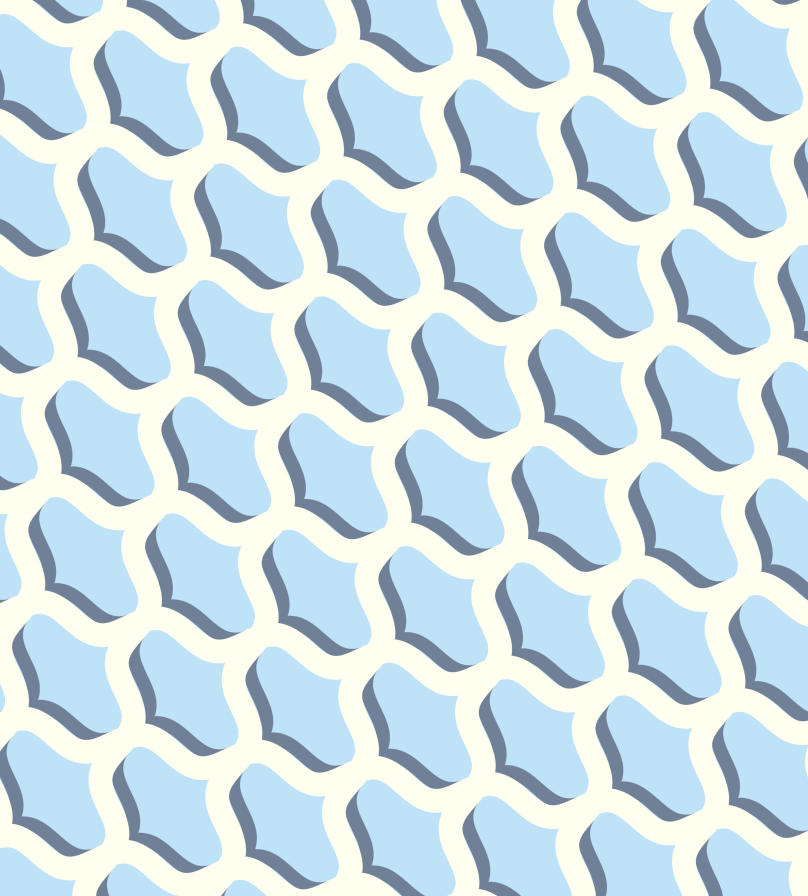
A WebGL 1 fragment shader for this pattern:

```glsl
precision highp float;
// A tilted lattice of wavy cream ribbons over pale blue, with slate shadows.
// Two families of cosine curves cross at right angles; each ribbon is a constant
// width stroke, and a thinner shifted copy beneath it forms the shadow.

uniform vec2 u_resolution;

const float TAU = 6.2831853;
const float CELL = 0.1315;      // lattice spacing in canvas heights
const float AMPLITUDE = 0.105;  // wave height in cells

// Distance to the nearest curve x = AMPLITUDE * cos(TAU * y), repeated along x.
float waveDistance(vec2 q) {
  q.x -= floor(q.x - AMPLITUDE * cos(TAU * q.y) + 0.5);
  float t = q.y;
  // Slide t towards the closest point on the curve.
  for (int i = 0; i < 4; i++) {
    float slope = -AMPLITUDE * TAU * sin(TAU * t);
    vec2 gap = q - vec2(AMPLITUDE * cos(TAU * t), t);
    t += (gap.x * slope + gap.y) / (1.0 + slope * slope);
  }
  return length(q - vec2(AMPLITUDE * cos(TAU * t), t));
}

// Distance to the nearest curve of either family.
float latticeDistance(vec2 q) {
  // The curves run beside the lattice points, the same amount on both axes.
  vec2 shift = vec2(0.211, 0.0);
  return min(waveDistance(q + shift), waveDistance(q.yx + shift));
}

// Antialiased coverage of a stroke.
float stroke(float dist, float halfWidth, float pixel) {
  return 1.0 - smoothstep(-0.75 * pixel, 0.75 * pixel, dist - halfWidth);
}

void main() {
  vec2 p = gl_FragCoord.xy / u_resolution.y - vec2(0.4779, 0.5475);
  float pixel = 1.0 / (u_resolution.y * CELL);

  // Lattice axes, turned about eight degrees clockwise.
  vec2 q = vec2(dot(p, vec2(0.9903, -0.1386)), dot(p, vec2(0.1386, 0.9903))) / CELL;

  vec3 color = vec3(0.745, 0.886, 0.973);

  // Shadow, shifted to the upper right of its ribbon.
  float shadow = stroke(latticeDistance(q - 0.12), 0.058, pixel);
  color = mix(color, vec3(0.44, 0.50, 0.59), shadow);

  // Cream ribbons on top.
  float ribbon = stroke(latticeDistance(q), 0.101, pixel);
  color = mix(color, vec3(1.0, 1.0, 0.94), ribbon);

  gl_FragColor = vec4(color, 1.0);
}
```
